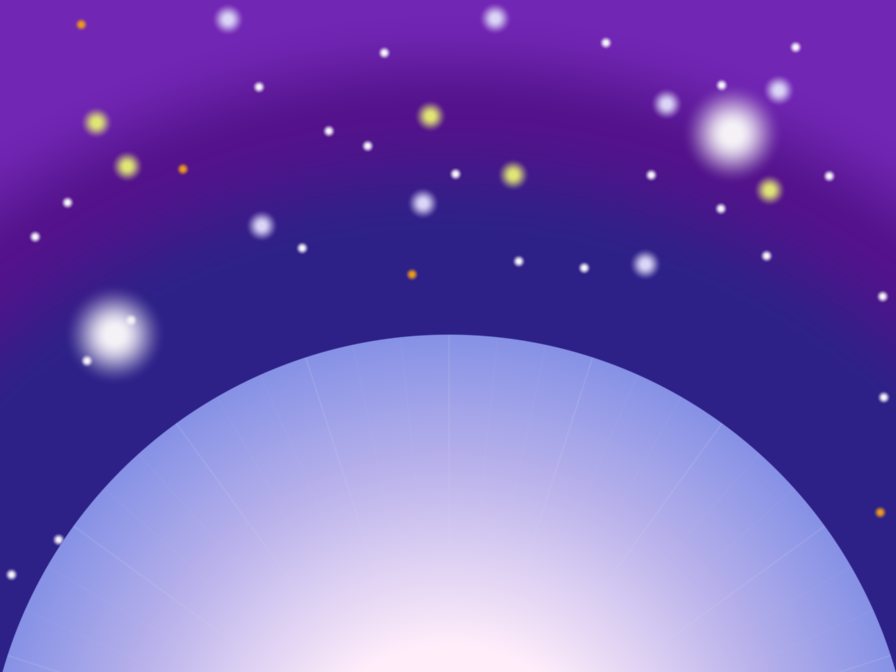
A WebGL 2 fragment shader for this background:

```glsl
#version 300 es
precision highp float;
// A glowing pale planet rises under a violet night sky with soft stars.
// Sky and planet are radial ramps, stars come from jittered grids, and
// faint spokes radiate from the planet's centre. Unit: canvas height.

#define PLANET_CENTRE vec2(0.0017, -0.189)
#define PLANET_RADIUS 0.691
#define SKY_CENTRE vec2(0.0, -0.297)
#define GLOW_LEFT vec2(-0.496, 0.502)
#define GLOW_RIGHT vec2(0.423, 0.801)
#define GLOW_RADIUS 0.077
#define SMALL_STAR 0.0105
#define MEDIUM_STAR 0.025
#define SPOKES 20.0
#define SPOKE_OPACITY 0.07

uniform vec2 u_resolution;
out vec4 fragColor;

const float TAU = 6.28318;
const vec3 WHITE = vec3(0.96, 0.95, 0.97);
const vec3 LAVENDER = vec3(0.86, 0.84, 0.97);
const vec3 YELLOW = vec3(0.88, 0.90, 0.46);
const vec3 ORANGE = vec3(0.93, 0.60, 0.12);

vec3 hash3(vec2 cell) {
    vec3 h = fract(cell.xyx * vec3(0.1031, 0.1030, 0.0973));
    h += dot(h, h.yxz + 33.33);
    return fract((h.xxy + h.yzz) * h.zyx);
}

// Soft disc: solid core, fading to nothing at the radius
float glow(float dist, float radius) {
    return 1.0 - smoothstep(0.12 * radius, radius, dist);
}

// One star per grid cell, kept clear of the cell border; rows start at the top
vec3 scatterStars(vec3 base, vec2 p, float cellSize, float radius,
                  vec3 tint, vec3 rareTint, float rareShare, float seed) {
    vec2 grid = vec2(p.x, 1.0 - p.y) / cellSize;
    vec2 cell = floor(grid);
    vec3 place = hash3(cell + seed);
    vec3 traits = hash3(cell + seed + 71.0);
    float margin = radius / cellSize;
    vec2 centre = mix(vec2(margin), vec2(1.0 - margin), place.xy);
    float dist = length(grid - cell - centre) * cellSize;
    float present = step(place.z, 0.9);
    vec3 starTint = mix(tint, rareTint, step(traits.x, rareShare));
    return mix(base, starTint, present * glow(dist, radius));
}

vec3 skyColour(vec2 p) {
    float r = distance(p, SKY_CENTRE);
    vec3 sky = vec3(0.175, 0.130, 0.530);
    sky = mix(sky, vec3(0.325, 0.072, 0.545), smoothstep(0.94, 1.13, r));
    return mix(sky, vec3(0.445, 0.150, 0.705), smoothstep(1.12, 1.28, r));
}

// Thin radial lines at equal angles
float spokes(vec2 q, float count) {
    float turn = atan(q.x, q.y) * count / TAU;
    float dist = abs(fract(turn + 0.5) - 0.5) * TAU / count * length(q);
    return 1.0 - smoothstep(0.0, 0.0025, dist);
}

vec3 planetColour(vec2 q) {
    float r = length(q) / PLANET_RADIUS;
    vec3 body = mix(vec3(1.0, 0.93, 0.98), vec3(0.715, 0.69, 0.92),
                    clamp((r - 0.33) / 0.40, 0.0, 1.0));
    body = mix(body, vec3(0.525, 0.57, 0.90), clamp((r - 0.73) / 0.27, 0.0, 1.0));
    float rays = spokes(q, SPOKES) + 0.4 * spokes(q, SPOKES * 3.0);
    return mix(body, WHITE, SPOKE_OPACITY * rays * smoothstep(0.4, 0.9, r));
}

void main() {
    vec2 p = (gl_FragCoord.xy - vec2(0.5 * u_resolution.x, 0.0)) / u_resolution.y;
    float pixel = 1.0 / u_resolution.y;

    // Sky and scattered stars; the larger ones stay in the upper part
    vec3 colour = skyColour(p);
    colour = scatterStars(colour, p, 1.0 / 6.0, SMALL_STAR, WHITE, ORANGE, 0.11, 17.0);
    if (p.y > 5.0 / 9.0)
        colour = scatterStars(colour, p, 2.0 / 9.0, MEDIUM_STAR, LAVENDER, YELLOW, 0.4, 43.0);

    // Two large glows
    float largeGlow = max(glow(distance(p, GLOW_LEFT), GLOW_RADIUS),
                          glow(distance(p, GLOW_RIGHT), GLOW_RADIUS));
    colour = mix(colour, WHITE, largeGlow);

    // Planet with a smoothed edge
    vec2 q = p - PLANET_CENTRE;
    float edge = length(q) - PLANET_RADIUS;
    colour = mix(planetColour(q), colour, smoothstep(-pixel, pixel, edge));

    fragColor = vec4(colour, 1.0);
}
```
